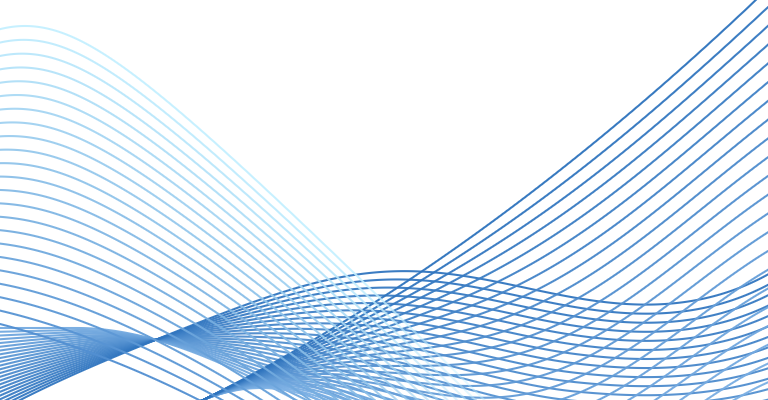
Write a WebGL 1 fragment shader that draws this background.

```glsl
precision highp float;
uniform vec2 u_resolution;

const float LINE_COUNT = 23.0;
const float SLOPE_STEP = 0.002;

// Each ribbon returns the heights of its first and last line at x.
vec2 leftRibbon(float x) {
  float crest = 1.18 - length(vec2(0.245, 1.93 * (x - 0.0325)));
  float foot = 0.19 - 0.5 * x - 0.9 * x * x;
  return vec2(crest, foot);
}

vec2 rightRibbon(float x) {
  float d = x - 0.3;
  float crest = 0.035 + d + 0.6 * d * d;
  float foot = -0.12 + 0.15 * cos(8.5 * (x - 0.34));
  return vec2(crest, foot);
}

vec2 lowRibbon(float x) {
  float bump = (x - 0.52) / 0.27;
  float crest = -0.03 + x * (0.992 + x * (0.733 * x - 1.507));
  crest += 0.14 * exp(-bump * bump) + 0.12 * pow(x, 8.0);
  float foot = 0.18 - 0.44 * smoothstep(0.1, 0.75, x);
  return vec2(crest, foot);
}

// Blends evenly spaced lines between the two edges of a ribbon.
vec3 drawRibbon(vec3 color, float y, vec2 edges, vec2 nextEdges,
                vec3 firstColor, vec3 lastColor, float opacity) {
  float pixel = 1.0 / u_resolution.y;
  float aspect = u_resolution.x / u_resolution.y;
  vec2 slopes = (nextEdges - edges) / (SLOPE_STEP * aspect);
  for (float i = 0.0; i < LINE_COUNT; i++) {
    float t = 1.0 - i / (LINE_COUNT - 1.0);
    float slope = mix(slopes.x, slopes.y, t);
    float dist = abs(y - mix(edges.x, edges.y, t)) / sqrt(1.0 + slope * slope);
    float coverage = clamp((0.0026 - dist) / pixel + 0.5, 0.0, 1.0);
    color = mix(color, mix(firstColor, lastColor, t), coverage * opacity);
  }
  return color;
}

void main() {
  vec2 uv = gl_FragCoord.xy / u_resolution;
  float nextX = uv.x + SLOPE_STEP;
  vec3 color = vec3(1.0);

  // Low wave
  color = drawRibbon(color, uv.y, lowRibbon(uv.x), lowRibbon(nextX),
                     vec3(0.19, 0.46, 0.75), vec3(0.46, 0.67, 0.88), 0.95);

  // Rising sweep on the right
  color = drawRibbon(color, uv.y, rightRibbon(uv.x), rightRibbon(nextX),
                     vec3(0.18, 0.45, 0.74), vec3(0.50, 0.70, 0.90), 0.95);

  // Pale hill on the left, fading as it falls
  float fade = 0.95 - 0.5 * smoothstep(0.42, 0.62, uv.x);
  color = drawRibbon(color, uv.y, leftRibbon(uv.x), leftRibbon(nextX),
                     vec3(0.77, 0.94, 1.0), vec3(0.32, 0.56, 0.82), fade);

  gl_FragColor = vec4(color, 1.0);
}
```
